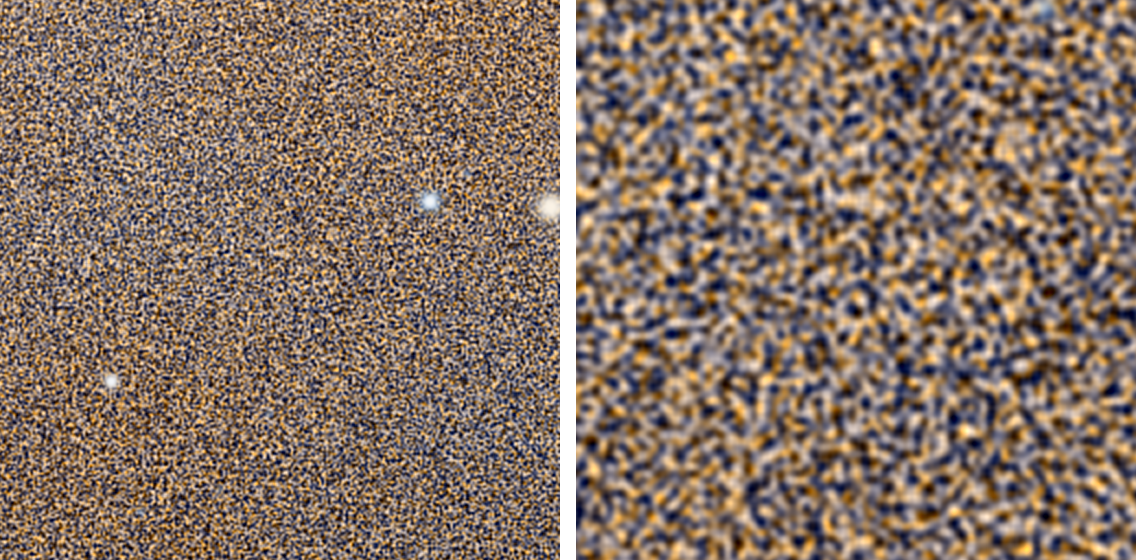
Left: the whole. Right: its middle third, enlarged.
Write a three.js fragment shader that draws this texture.

```glsl
// Grainy deep-sky field: fine orange, grey and indigo speckle with a few stars.
// Hashed cells are filtered by a sharpened kernel into brightness and hue noise,
// tinted by broad warm and cool drifts, then overlaid with soft glows.
varying vec2 vUv;

const float GRAIN_CELLS = 256.0;                     // grain cells across the canvas
const float GRAIN_WIDTH = 0.75;                      // kernel width, in cells
const float GRAIN_SHARPEN = 0.60;                    // depth of the negative ring
const float HUE_SKEW = 0.16;                         // lengthens the orange tail
const vec3 MEAN_COLOR = vec3(0.517, 0.438, 0.383);
const vec3 LIGHT_AXIS = vec3(0.195, 0.166, 0.112);   // one deviation of brightness
const vec3 WARM_AXIS = vec3(0.050, 0.004, -0.080);   // one deviation of hue
const vec3 DRIFT_AXIS = vec3(0.010, -0.012, -0.038); // broad brown versus blue-grey
const vec3 STAR_WHITE = vec3(0.95, 0.96, 0.97);
const vec3 STAR_CREAM = vec3(0.98, 0.95, 0.90);
const vec3 STAR_BLUE = vec3(0.42, 0.66, 0.92);
const vec3 STAR_GREY = vec3(0.66, 0.68, 0.72);
const int FAINT_STARS = 7;

vec2 hash2(vec2 p) {
  vec3 q = fract(p.xyx * vec3(0.1031, 0.1030, 0.0973));
  q += dot(q, q.yzx + 33.33);
  return fract((q.xx + q.yz) * q.zy);
}

// Two independent grain fields with zero mean and unit deviation.
vec2 grain(vec2 p) {
  vec2 cell = floor(p);
  vec2 sum = vec2(0.0);
  float power = 0.0;
  for (int j = -2; j <= 2; j++) {
    for (int i = -2; i <= 2; i++) {
      vec2 id = cell + vec2(float(i), float(j));
      vec2 d = p - id - 0.5;
      float r2 = dot(d, d);
      float w = (1.0 - GRAIN_SHARPEN * r2) * exp(-0.5 * r2 / (GRAIN_WIDTH * GRAIN_WIDTH));
      sum += w * (hash2(id + 17.0) - 0.5);
      power += w * w;
    }
  }
  return sum * sqrt(12.0 / power);
}

float valueNoise(vec2 p) {
  vec2 i = floor(p);
  vec2 f = fract(p);
  f = f * f * (3.0 - 2.0 * f);
  float low = mix(hash2(i).x, hash2(i + vec2(1.0, 0.0)).x, f.x);
  float high = mix(hash2(i + vec2(0.0, 1.0)).x, hash2(i + 1.0).x, f.x);
  return mix(low, high, f.y);
}

float blob(vec2 p, vec2 center, float radius) {
  vec2 d = (p - center) / radius;
  return exp(-dot(d, d));
}

// Broad hue drift: positive is brown dust, negative is blue-grey haze.
float dustDrift(vec2 p) {
  float warm = blob(p, vec2(0.24, 0.20), 0.24) + blob(p, vec2(0.90, 0.95), 0.24)
             + 0.7 * blob(p, vec2(0.42, 0.88), 0.14) + 0.6 * blob(p, vec2(0.03, 0.74), 0.09);
  float cool = blob(p, vec2(0.20, 0.68), 0.24) + blob(p, vec2(0.86, 0.20), 0.28);
  float mottle = valueNoise(p * 9.0 + 4.0) + 0.5 * valueNoise(p * 19.0 + 31.0) - 0.75;
  return warm - cool + 0.8 * mottle;
}

// Soft core inside a tinted halo, with optional faint diagonal spikes.
vec3 addStar(vec3 color, vec2 p, vec2 center, float radius, vec3 core, vec3 halo, float spikes) {
  vec2 d = (p - center) / radius;
  float r2 = dot(d, d);
  vec2 s = vec2(d.x + d.y, d.x - d.y) * 0.7071;
  float rays = exp(-6.0 * s.x * s.x - 0.5 * abs(s.y)) + exp(-6.0 * s.y * s.y - 0.5 * abs(s.x));
  float glow = 0.6 * exp(-0.45 * r2) + spikes * rays * exp(-0.15 * r2);
  color = mix(color, halo, min(glow, 0.85));
  return mix(color, core, exp(-1.1 * r2 * sqrt(r2)));
}

void main() {
  vec2 p = vUv;

  // Speckle over the slowly varying background.
  vec2 g = grain(p * GRAIN_CELLS);
  float hue = g.y + HUE_SKEW * (g.y * g.y - 1.0);
  float shade = 0.06 * (p.y - 0.5) - 0.02 * (p.x - 0.5);
  vec3 color = MEAN_COLOR + shade + DRIFT_AXIS * dustDrift(p);
  color += LIGHT_AXIS * g.x + WARM_AXIS * hue;

  // Faint scattered stars that barely rise above the grain.
  for (int i = 0; i < FAINT_STARS; i++) {
    vec2 seed = vec2(float(i) * 7.0 + 3.0, 91.0);
    vec2 center = 0.08 + 0.84 * hash2(seed);
    float strength = 0.35 + 0.3 * hash2(seed + 40.0).x;
    color = mix(color, mix(STAR_BLUE, STAR_WHITE, 0.45), strength * blob(p, center, 0.007));
  }

  // Bright stars.
  color = addStar(color, p, vec2(0.768, 0.640), 0.0140, STAR_WHITE, STAR_BLUE, 0.35);
  color = addStar(color, p, vec2(0.984, 0.630), 0.0230, STAR_CREAM, STAR_CREAM * 0.8, 0.0);
  color = addStar(color, p, vec2(0.199, 0.319), 0.0110, STAR_WHITE, STAR_GREY, 0.15);

  gl_FragColor = vec4(clamp(color, 0.0, 1.0), 1.0);
}
```
